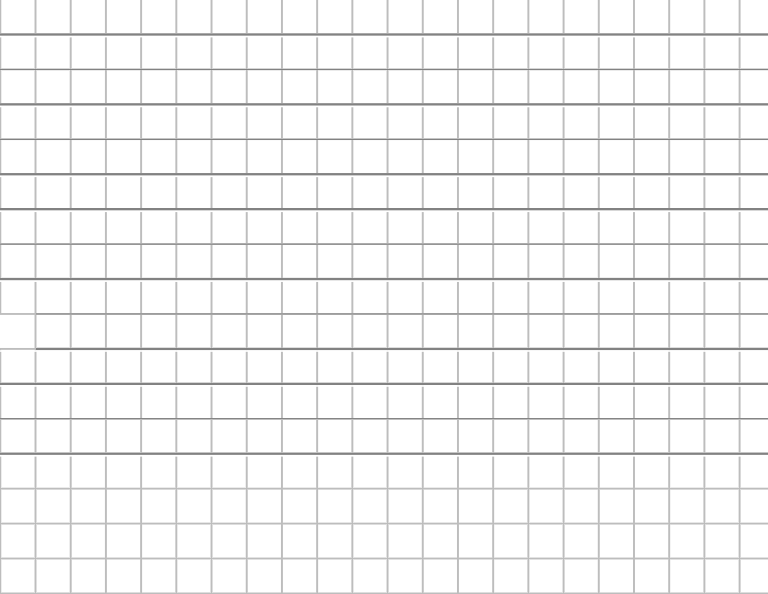
Write a Shadertoy shader that draws this pattern.

```glsl
// Draws a ruled square grid: pale columns, darker rows, and one open cell at the left edge.

const float UNIT = 1.0 / 396.0;                  // hairline unit, in canvas heights
const vec2 CELL = vec2(23.47, 23.29) * UNIT;
const vec2 OFFSET = vec2(0.2, -0.3) * UNIT;      // grid origin from the top left
const float PALE_INK = 0.26;
const float DARK_INK = 0.49;
const float LAST_DARK_ROW = 13.0;
const float OPEN_ROW = 9.0;

// Share of a pixel-wide box covered by a band centred at distance zero.
float bandCoverage(float dist, float width, float pixel) {
    float h = 0.5 * width;
    return (clamp(dist + 0.5 * pixel, -h, h) - clamp(dist - 0.5 * pixel, -h, h)) / pixel;
}

// Heavy rules fall on three of every five rows.
float isHeavy(float row) {
    return step(fract(0.4 * row + 0.05), 0.5) * step(row, LAST_DARK_ROW);
}

float rowInk(float dist, float row, float column, float pixel) {
    bool besideOpenCell = column < 0.5 && (row == OPEN_ROW || row == OPEN_ROW + 1.0);
    bool pale = row > LAST_DARK_ROW || besideOpenCell;
    float width = pale ? 1.25 : mix(1.0, 1.55, isHeavy(row));
    float ink = pale ? PALE_INK : DARK_INK;
    return ink * bandCoverage(dist, width * UNIT, pixel) * step(0.5, row);
}

float columnInk(float dist, float line, float row, float pixel) {
    bool open = line < 0.5 && row == OPEN_ROW;
    return open ? 0.0 : PALE_INK * bandCoverage(dist, 1.3 * UNIT, pixel);
}

// Small break in the columns just below each heavy rule.
float columnBreak(float dist, float row, float pixel) {
    return isHeavy(row) * step(0.5, row) * bandCoverage(dist - 1.4 * UNIT, 1.1 * UNIT, pixel);
}

void mainImage(out vec4 fragColor, in vec2 fragCoord) {
    float pixel = 1.0 / iResolution.y;
    vec2 p = vec2(fragCoord.x, iResolution.y - fragCoord.y) * pixel - OFFSET;

    // Nearest grid lines and the cell that holds this point
    vec2 line = floor(p / CELL + 0.5);
    vec2 cell = floor(p / CELL);
    vec2 dist = p - line * CELL;

    float rows = rowInk(dist.y, line.y, cell.x, pixel);
    float columns = columnInk(dist.x, line.x, cell.y, pixel);
    columns *= 1.0 - columnBreak(dist.y, line.y, pixel);

    fragColor = vec4(vec3(1.0 - max(rows, columns)), 1.0);
}
```
